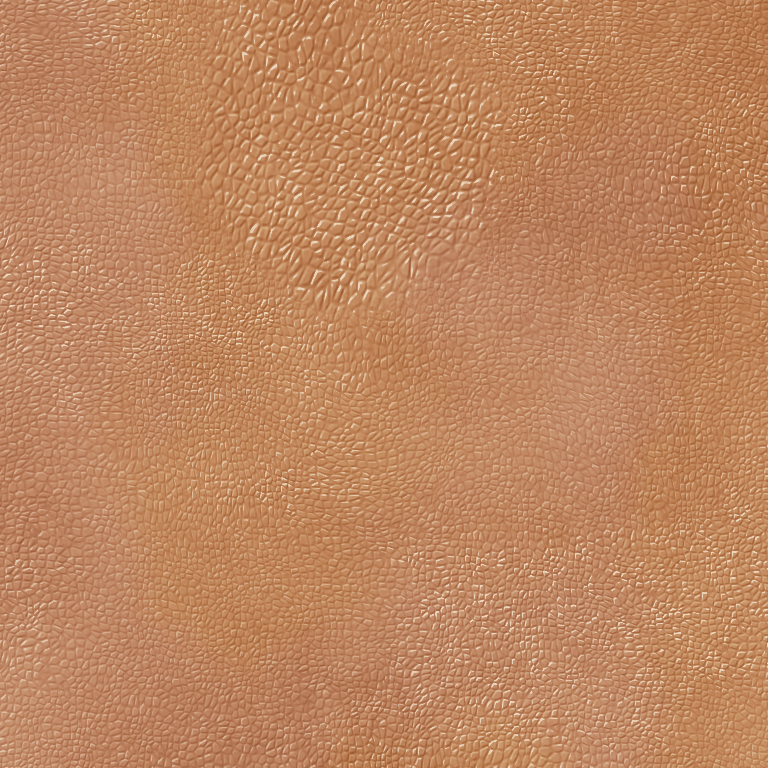
Write a WebGL 1 fragment shader that draws this texture.

```glsl
precision highp float;
uniform vec2 u_resolution;

const vec3 CREASE = vec3(0.61, 0.35, 0.18);
const vec3 TAN = vec3(0.745, 0.507, 0.335);
const vec3 PALE = vec3(0.83, 0.66, 0.49);
const vec3 GLINT = vec3(0.93, 0.86, 0.77);
const vec3 ROSE_TINT = vec3(0.0, 0.008, 0.045);

float hash(vec2 p) {
  return fract(sin(dot(p, vec2(127.1, 311.7))) * 43758.545);
}

vec2 hash2(vec2 p) {
  return vec2(hash(p), hash(p + 57.3));
}

float noise(vec2 p) {
  vec2 cell = floor(p);
  vec2 f = fract(p);
  f = f * f * (3.0 - 2.0 * f);
  float low = mix(hash(cell), hash(cell + vec2(1.0, 0.0)), f.x);
  float high = mix(hash(cell + vec2(0.0, 1.0)), hash(cell + 1.0), f.x);
  return mix(low, high, f.y);
}

float fbm(vec2 p) {
  float sum = 0.0;
  float weight = 0.53;
  for (int i = 0; i < 4; i++) {
    sum += weight * noise(p);
    p = p * 2.03 + 17.7;
    weight *= 0.5;
  }
  return sum;
}

vec2 rotate(vec2 p, float angle) {
  float c = cos(angle);
  float s = sin(angle);
  return vec2(c * p.x - s * p.y, s * p.x + c * p.y);
}

// Rounded pebbles separated by creases
float pebbles(vec2 p) {
  vec2 cell = floor(p);
  float nearest = 9.0;
  float second = 9.0;
  float lift = 0.0;
  for (int y = -1; y <= 1; y++) {
    for (int x = -1; x <= 1; x++) {
      vec2 id = cell + vec2(float(x), float(y));
      float d = length(id + 0.1 + 0.8 * hash2(id) - p);
      if (d < nearest) {
        second = nearest;
        nearest = d;
        lift = hash(id + 23.1);
      } else {
        second = min(second, d);
      }
    }
  }
  return smoothstep(0.0, 0.5, second - nearest) * (0.65 + 0.35 * lift);
}

// Long thin grooves running across the given angle
float wrinkles(vec2 p, float angle, vec2 scale) {
  float n = noise(rotate(p, angle) * scale);
  return 1.0 - smoothstep(0.0, 0.3, abs(n - 0.5));
}

// Low-frequency displacement that stretches the grain locally
vec2 stretch(vec2 p) {
  vec2 broad = vec2(noise(p * 5.0 + 3.1), noise(p * 5.0 + 41.7));
  vec2 tight = vec2(noise(p * 28.0 + 9.4), noise(p * 28.0 + 73.2));
  return p + 0.06 * broad + 0.011 * tight;
}

float hideHeight(vec2 p, float coarse) {
  vec2 q = stretch(p);
  float fine = pebbles(q * 108.0);
  float large = pebbles(rotate(q, 0.5) * vec2(78.0, 56.0));
  float leftFold = smoothstep(0.5, 0.72, fbm(p * 3.0 + 31.0));
  float rightFold = smoothstep(0.5, 0.72, fbm(p * 3.5 + 64.0));
  float folds = leftFold * wrinkles(q, 0.2, vec2(60.0, 12.0))
              + rightFold * wrinkles(q, -0.45, vec2(55.0, 14.0));
  return mix(fine, large, coarse) - 0.4 * folds;
}

void main() {
  vec2 uv = gl_FragCoord.xy / u_resolution.y;

  // Broad variation of the hide
  vec2 band = (rotate(uv - vec2(0.43, 0.82), -0.1)) * vec2(6.5, 4.0);
  float coarse = exp(-dot(band, band)) + 0.9 * (fbm(uv * 4.0 + 12.0) - 0.5);
  coarse = smoothstep(0.2, 0.5, coarse);
  float mottle = fbm(uv * 4.0 + 5.0) - 0.5;
  float sheen = smoothstep(0.38, 0.68, fbm(uv * 5.0 + 88.0) + 0.12 * coarse);
  float rose = smoothstep(0.42, 0.65, fbm(uv * 3.0 + 47.0));

  // Relief seen under light from the upper left
  vec2 lightStep = vec2(-0.55, 0.83) * mix(0.0024, 0.0034, coarse);
  float height = hideHeight(uv, coarse);
  float relief = height - hideHeight(uv + lightStep, coarse);
  float grain = noise(uv * 270.0) - 0.5;

  float strength = mix(0.55, 0.85, max(sheen, coarse));
  float shade = strength * relief + 0.3 * (height - 0.48);
  shade += 0.85 * mottle + 0.3 * grain + 0.12 * sheen;

  // Colour and small bright glints
  vec3 colour = mix(TAN, CREASE, clamp(-shade, 0.0, 1.0));
  colour = mix(colour, PALE, clamp(shade, 0.0, 1.0));
  colour += ROSE_TINT * rose;
  float glint = smoothstep(0.22, 0.6, relief + 0.3 * grain);
  glint *= smoothstep(0.4, 0.75, noise(uv * 130.0 + 7.0));
  colour = mix(colour, GLINT, glint * mix(0.3, 0.9, sheen));

  gl_FragColor = vec4(colour, 1.0);
}
```
